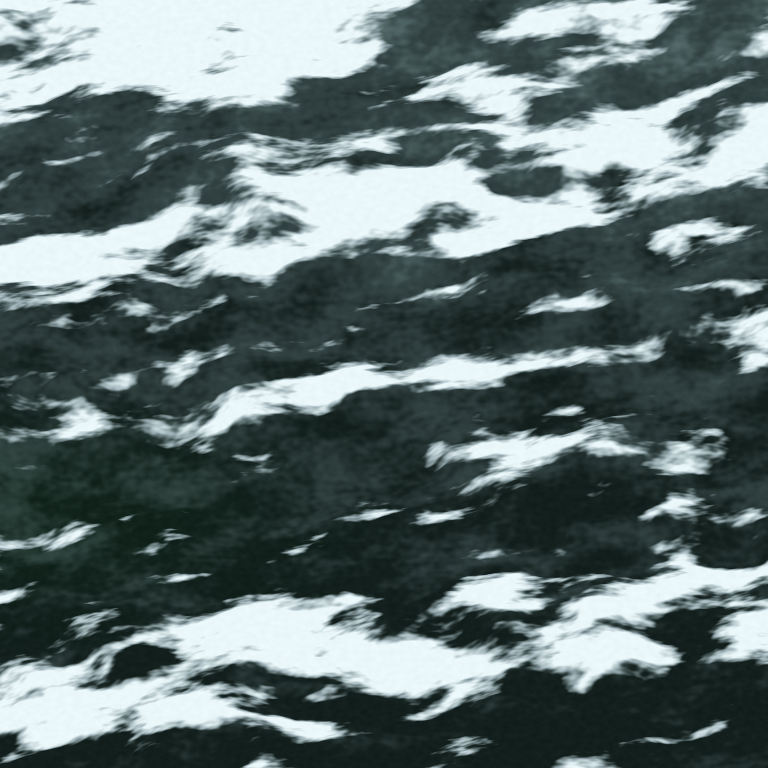
This texture is drawn by a WebGL 2 fragment shader. Its source:

```glsl
#version 300 es
precision highp float;

uniform vec2 u_resolution;
out vec4 fragColor;

const vec3 DEEP = vec3(0.07, 0.12, 0.11);
const vec3 SLATE = vec3(0.19, 0.25, 0.25);
const vec3 SHALLOW = vec3(0.34, 0.43, 0.43);
const vec3 MIST = vec3(0.60, 0.68, 0.70);
const vec3 FOAM = vec3(0.92, 0.97, 0.98);

vec2 hashGradient(vec2 cell) {
  vec3 h = fract(cell.xyx * vec3(0.1031, 0.1030, 0.0973));
  h += dot(h, h.yzx + 33.33);
  float angle = 6.2832 * fract((h.x + h.y) * h.z);
  return vec2(cos(angle), sin(angle));
}

float gradientNoise(vec2 p) {
  vec2 cell = floor(p);
  vec2 f = p - cell;
  vec2 u = f * f * f * (f * (f * 6.0 - 15.0) + 10.0);
  vec2 e = vec2(1.0, 0.0);
  float a = dot(hashGradient(cell), f);
  float b = dot(hashGradient(cell + e.xy), f - e.xy);
  float c = dot(hashGradient(cell + e.yx), f - e.yx);
  float d = dot(hashGradient(cell + e.xx), f - e.xx);
  return mix(mix(a, b, u.x), mix(c, d, u.x), u.y);
}

float fbm(vec2 p, int octaves, float gain) {
  float sum = 0.0;
  float amplitude = 0.55;
  for (int i = 0; i < octaves; i++) {
    sum += amplitude * gradientNoise(p);
    p = mat2(0.99, 0.12, -0.12, 0.99) * p * 2.03 + vec2(17.3, 9.1);
    amplitude *= gain;
  }
  return sum;
}

float band(float x, float center, float width) {
  float d = (x - center) / width;
  return exp(-d * d);
}

// Tilted coordinates that follow the swell, bent by slow noise
vec2 flowCoords(vec2 p) {
  float bend = 0.045 * gradientNoise(p * vec2(3.0, 5.0) + 4.7)
             + 0.016 * gradientNoise(p * vec2(11.0, 17.0) + 31.0);
  return vec2(p.x + 0.17 * p.y, p.y - 0.17 * p.x + bend);
}

// Large-scale share of foam: crests, a thin streak and a lone patch
float foamCover(vec2 p, float level) {
  float cover = 0.10;
  cover += smoothstep(0.78, 0.96, p.y) * mix(1.1, 0.4, smoothstep(0.3, 0.65, p.x));
  cover += 0.90 * band(level, 0.645, 0.07);
  cover += 0.70 * band(level, 0.42, 0.02);
  cover += 0.88 * band(level, 0.065, 0.07);
  cover += 0.75 * band(p.x, 0.72, 0.15) * band(p.y, 0.425, 0.035);
  return min(cover, 1.15);
}

float foamHeight(vec2 p, vec2 flow) {
  float patches = fbm(flow * vec2(5.5, 17.0) + 2.4, 5, 0.56);
  float ridge = abs(gradientNoise(flow * vec2(3.2, 15.0) + 50.0));
  float strands = smoothstep(0.10, 0.0, ridge);
  return patches + 0.42 * (foamCover(p, flow.y) - 0.46) + 0.09 * strands;
}

vec3 waterColor(vec2 p, vec2 flow) {
  float tone = 0.25 + 0.65 * (p.y - 0.45);
  tone += 0.75 * fbm(flow * vec2(7.0, 16.0) + 80.0, 4, 0.65);
  tone += 0.16 * gradientNoise(p * vec2(85.0, 110.0));
  tone = clamp(tone, 0.0, 1.0);
  vec3 color = mix(DEEP, SLATE, smoothstep(0.0, 0.5, tone));
  color = mix(color, SHALLOW, smoothstep(0.45, 1.0, tone));
  // Green cast in the calm trough
  float trough = band(p.y, 0.33, 0.12) * smoothstep(0.6, 0.0, p.x);
  return color + trough * vec3(-0.01, 0.012, -0.012);
}

void main() {
  vec2 p = gl_FragCoord.xy / u_resolution;
  vec2 flow = flowCoords(p);

  float height = foamHeight(p, flow);
  vec3 color = waterColor(p, flow);

  // Thin film at the rim, dense foam inside
  color = mix(color, MIST, smoothstep(0.01, 0.13, height));
  color = mix(color, FOAM, smoothstep(0.09, 0.22, height));

  // Soft grain over both water and foam
  color += 0.035 * fbm(p * vec2(95.0, 130.0) + 7.0, 2, 0.5);
  fragColor = vec4(clamp(color, 0.0, 1.0), 1.0);
}
```
